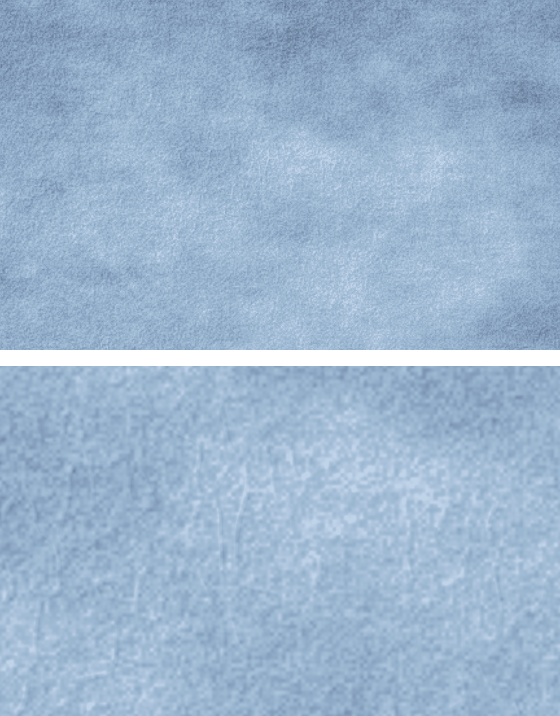
Top, the full canvas; bottom, a detail of the centre.
Write a Shadertoy shader that draws this texture.

```glsl
const float BASE_LEVEL = 4.05;     // position on the colour ramp
const float CLOUD_GAIN = 3.8;
const float MOTTLE_GAIN = 2.2;
const float STREAK_GAIN = 0.75;
const float RELIEF_GAIN = 1.5;
const float GRAIN_GAIN = 2.0;
const float CREASE_GAIN = 0.9;
const float SCRATCH_GAIN = 1.5;
const float RELIEF_SCALE = 150.0;  // cells per canvas height
const float GRAIN_SCALE = 270.0;
const vec2 LIGHT_STEP = vec2(-0.0025, 0.0025);

const vec3 RAMP[7] = vec3[7](
    vec3(0.39, 0.46, 0.58), vec3(0.45, 0.54, 0.65), vec3(0.51, 0.61, 0.73),
    vec3(0.56, 0.67, 0.78), vec3(0.61, 0.72, 0.82), vec3(0.67, 0.76, 0.86),
    vec3(0.75, 0.83, 0.91));

// Dark stains: centre, then radii
const vec4 STAINS[6] = vec4[6](
    vec4(0.12, 0.91, 0.32, 0.08), vec4(1.12, 0.94, 0.24, 0.08),
    vec4(1.54, 0.71, 0.15, 0.13), vec4(1.52, 0.09, 0.17, 0.11),
    vec4(0.00, 0.18, 0.09, 0.14), vec4(0.80, 0.62, 0.30, 0.05));

float hash(vec2 p) {
    vec3 q = fract(vec3(p.xyx) * 0.1031);
    q += dot(q, q.yzx + 33.33);
    return fract((q.x + q.y) * q.z);
}

float noise(vec2 p) {
    vec2 cell = floor(p), f = fract(p);
    f = f * f * (3.0 - 2.0 * f);
    return mix(mix(hash(cell), hash(cell + vec2(1, 0)), f.x),
               mix(hash(cell + vec2(0, 1)), hash(cell + vec2(1, 1)), f.x), f.y);
}

float fbm(vec2 p) {
    float sum = 0.0, gain = 0.5;
    for (int i = 0; i < 5; i++) {
        sum += gain * noise(p);
        p = mat2(1.6, 1.2, -1.2, 1.6) * p + 17.3;
        gain *= 0.55;
    }
    return sum / 1.055;
}

// Thin wandering folds in the plaster
float crease(vec2 p) {
    vec2 warp = vec2(noise(p * 18.0), noise(p * 18.0 + 40.0)) * 0.03;
    float n = noise((p + warp) * vec2(42.0, 30.0) + 9.0);
    return pow(1.0 - abs(2.0 * n - 1.0), 5.0);
}

float plasterHeight(vec2 p) {
    return noise(p * RELIEF_SCALE) + 0.6 * noise(p * RELIEF_SCALE * 0.45 + 71.0);
}

// Light and dark areas of the whole sheet
float broadTone(vec2 p, float aspect) {
    float tone = -1.15 * smoothstep(0.5, 1.0, p.y);
    tone -= 0.75 * smoothstep(0.55, 1.0, abs(2.0 * p.x / aspect - 1.0));
    tone -= 0.35 * smoothstep(0.15, 0.0, p.y);
    vec2 ragged = p + 0.12 * (vec2(fbm(p * 6.0), fbm(p * 6.0 + 31.0)) - 0.5);
    for (int i = 0; i < 6; i++) {
        vec2 d = (ragged - STAINS[i].xy) / STAINS[i].zw;
        tone -= (i == 5 ? 0.45 : 0.95) * exp(-dot(d, d));
    }
    vec2 glow = (ragged - vec2(0.28, 0.36)) / vec2(0.24, 0.22);
    return tone + 0.45 * exp(-dot(glow, glow));
}

vec3 rampColor(float level) {
    vec3 color = RAMP[0];
    for (int i = 1; i < 7; i++) {
        color = mix(color, RAMP[i], clamp(level - float(i - 1), 0.0, 1.0));
    }
    return color;
}

void mainImage(out vec4 fragColor, in vec2 fragCoord) {
    vec2 p = fragCoord / iResolution.y;
    float aspect = iResolution.x / iResolution.y;
    float level = BASE_LEVEL + broadTone(p, aspect);

    // Cloudy wash and brushed streaks
    level += CLOUD_GAIN * (fbm(p * vec2(3.5, 5.5) + 5.0) - 0.5);
    level += MOTTLE_GAIN * (fbm(p * vec2(13.0, 18.0) + 60.0) - 0.5);
    float brushed = smoothstep(0.3, 0.7, fbm(p * 4.0 + 90.0));
    level += STREAK_GAIN * brushed * (noise(p * vec2(14.0, 110.0)) - 0.5);
    level += 0.5 * STREAK_GAIN * (noise(p * vec2(100.0, 12.0) + 23.0) - 0.5);

    // Embossed plaster, rougher on the left
    float rough = mix(1.15, 0.8, smoothstep(0.2, 0.9, p.x / aspect));
    level += RELIEF_GAIN * rough * (plasterHeight(p) - plasterHeight(p + LIGHT_STEP));
    float folds = smoothstep(0.4, 0.65, fbm(p * 7.0 + 12.0)) * rough;
    level += CREASE_GAIN * folds * (crease(p) - crease(p + LIGHT_STEP * 1.6));

    // Slanting scratches at the lower left
    vec2 slant = vec2(dot(p, vec2(0.8, -0.6)), dot(p, vec2(0.6, 0.8)));
    vec2 patchOffset = (p - vec2(0.3, 0.2)) / vec2(0.22, 0.17);
    float scratched = exp(-dot(patchOffset, patchOffset)) * noise(p * 11.0);
    level += SCRATCH_GAIN * scratched * (noise(slant * vec2(9.0, 85.0)) - 0.5);

    // Fine grain
    level += GRAIN_GAIN * (noise(p * GRAIN_SCALE + 7.0) - 0.5);

    fragColor = vec4(rampColor(clamp(level, 0.0, 6.0)), 1.0);
}
```
